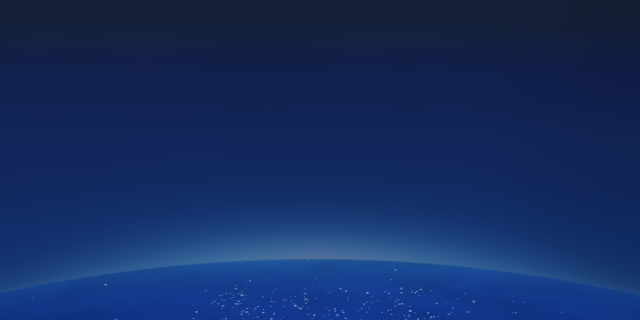
Write a WebGL 1 fragment shader that draws this background.

```glsl
precision highp float;

uniform vec2 u_resolution;

const vec3 SKY_TOP = vec3(0.082, 0.130, 0.225);
const vec3 SKY_HIGH = vec3(0.066, 0.125, 0.305);
const vec3 SKY_MID = vec3(0.070, 0.152, 0.358);
const vec3 SKY_LOW = vec3(0.065, 0.175, 0.415);
const vec3 HALO_COLOR = vec3(0.110, 0.320, 0.600);
const vec3 GLOW_COLOR = vec3(0.250, 0.450, 0.630);
const vec3 WARM_COLOR = vec3(0.390, 0.420, 0.570);
const vec3 GROUND_RIM = vec3(0.115, 0.335, 0.590);
const vec3 GROUND_DEEP = vec3(0.070, 0.205, 0.550);
const vec3 GROUND_EDGE = vec3(0.055, 0.175, 0.490);
const vec3 LIGHT_COLOR = vec3(0.500, 0.610, 0.730);

const float PLANET_RADIUS = 4.6;
const vec2 PLANET_CENTER = vec2(0.985, -4.41);
const float HALO_HEIGHT = 0.11;
const float GLOW_HEIGHT = 0.075;
const float GLOW_SPREAD = 0.72;
const float RIM_HEIGHT = 0.03;
const vec2 LIGHT_GRID = vec2(120.0, 150.0);

vec2 hash2(vec2 cell) {
  vec2 s = vec2(dot(cell, vec2(127.1, 311.7)), dot(cell, vec2(269.5, 183.3)));
  return fract(sin(s) * 43758.55);
}

float bell(float x, float center, float width) {
  float d = (x - center) / width;
  return exp(-d * d);
}

// Soft cloud-like variation from bent sine layers, roughly -1 to 1
float waves(vec2 p) {
  float sum = 0.0;
  float amp = 0.5;
  for (int i = 0; i < 4; i++) {
    sum += amp * sin(p.x + 1.7 * sin(p.y)) * cos(p.y - 0.8 * sin(p.x));
    p = mat2(1.5, 1.1, -1.1, 1.5) * p + 2.3;
    amp *= 0.55;
  }
  return sum;
}

vec3 skyColor(vec2 p, float height) {
  vec3 col = mix(SKY_LOW, SKY_MID, smoothstep(0.18, 0.52, p.y));
  col = mix(col, SKY_HIGH, smoothstep(0.50, 0.78, p.y));
  col = mix(col, SKY_TOP, smoothstep(0.74, 0.96, p.y));
  col *= 1.0 + 0.02 * waves(p * vec2(2.5, 2.0));
  col *= 1.0 - 0.08 * smoothstep(1.4, 2.0, p.x);

  // Atmosphere: broad blue halo, pale glow, thin rim and a warm centre
  float h = max(height, 0.0);
  float spread = bell(p.x, 0.96, GLOW_SPREAD);
  col = mix(col, HALO_COLOR, 0.70 * exp(-h / HALO_HEIGHT) * (0.15 + 0.85 * spread));
  float glow = 0.92 * exp(-pow(h / GLOW_HEIGHT, 1.3)) * spread;
  float rim = 0.25 * exp(-h / RIM_HEIGHT);
  col = mix(col, GLOW_COLOR, glow + rim * (1.0 - glow));
  float warm = 0.6 * exp(-h / RIM_HEIGHT) * bell(p.x, 1.0, 0.24);
  return mix(col, WARM_COLOR, warm);
}

// Scattered settlements, clustered toward the lower middle
float cityLights(vec2 p, float depth, float pixel) {
  float density = 0.26 * bell(p.x, 0.74, 0.09) + 0.18 * bell(p.x, 0.95, 0.13)
                + 0.13 * bell(p.x, 1.24, 0.16) + 0.02 * bell(p.x, 1.5, 0.25);
  density *= smoothstep(0.045, 0.13, depth);
  density *= 0.8 + 1.4 * waves(p * vec2(24.0, 38.0));

  vec2 grid = p * LIGHT_GRID;
  vec2 base = floor(grid);
  float light = 0.0;
  for (int j = -1; j <= 1; j++) {
    for (int i = -1; i <= 1; i++) {
      vec2 cell = base + vec2(float(i), float(j));
      vec2 rnd = hash2(cell);
      vec2 pick = hash2(cell + 57.3);
      vec2 offset = (grid - cell - 0.15 - 0.7 * rnd) / LIGHT_GRID;
      float radius = mix(0.0012, 0.0038, pick.y * pick.y);
      float spot = 1.0 - smoothstep(radius - 0.5 * pixel, radius + 0.7 * pixel,
                                    length(offset * vec2(0.8, 1.2)));
      light = max(light, spot * step(pick.x, density) * mix(0.3, 0.85, rnd.x));
    }
  }
  return light;
}

vec3 groundColor(vec2 p, float depth, float pixel) {
  vec3 base = mix(GROUND_EDGE, GROUND_DEEP, bell(p.x, 1.0, 0.75));
  float rim = exp(-depth / 0.065) * (0.3 + 0.7 * bell(p.x, 0.97, 0.70));
  vec3 col = mix(base, GROUND_RIM, rim);
  col *= 1.0 + 0.07 * waves(vec2(p.x * 9.0, depth * 30.0));
  return mix(col, LIGHT_COLOR, cityLights(p, depth, pixel));
}

void main() {
  float pixel = 1.0 / u_resolution.y;
  vec2 p = gl_FragCoord.xy * pixel;
  float height = length(p - PLANET_CENTER) - PLANET_RADIUS;

  vec3 sky = skyColor(p, height);
  vec3 ground = groundColor(p, max(-height, 0.0), pixel);
  float edge = max(pixel, 0.004);
  gl_FragColor = vec4(mix(ground, sky, smoothstep(-edge, edge, height)), 1.0);
}
```
